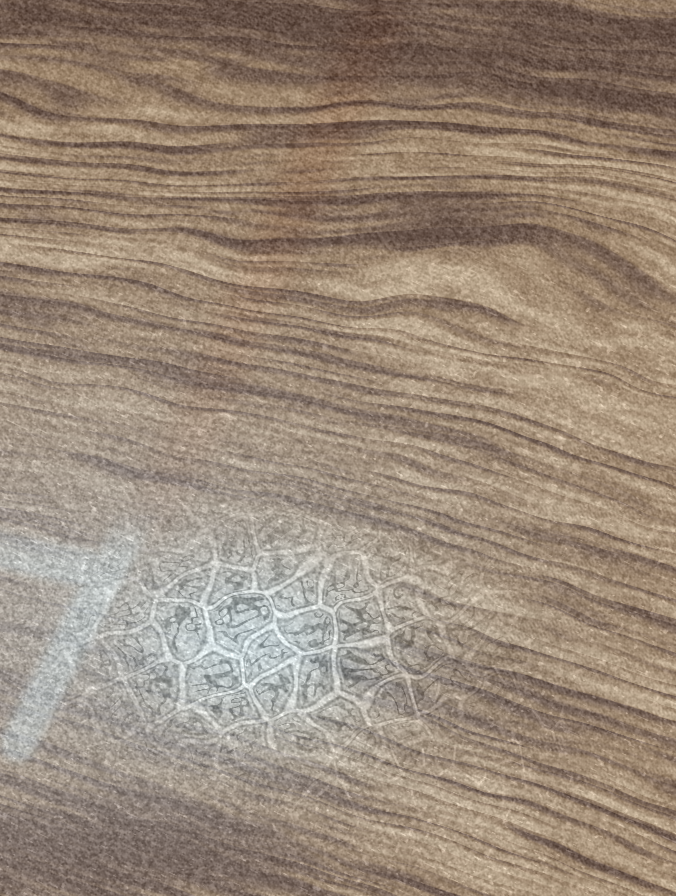
A Shadertoy shader for this texture:

```glsl
// Glossy wood-grain laminate with a cool window glare and embossed crackle.

const vec3 UMBER = vec3(0.39, 0.31, 0.27);
const vec3 BROWN = vec3(0.47, 0.385, 0.33);
const vec3 TAN = vec3(0.61, 0.515, 0.415);
const vec3 HONEY = vec3(0.75, 0.67, 0.565);
const vec3 HAZE = vec3(0.68, 0.68, 0.68);
const vec3 GLARE = vec3(0.80, 0.86, 0.88);

float hash(vec2 p) {
    return fract(sin(dot(p, vec2(127.1, 311.7))) * 43758.545);
}

float noise(vec2 p) {
    vec2 i = floor(p), f = fract(p);
    f = f * f * (3.0 - 2.0 * f);
    float low = mix(hash(i), hash(i + vec2(1, 0)), f.x);
    float high = mix(hash(i + vec2(0, 1)), hash(i + vec2(1, 1)), f.x);
    return mix(low, high, f.y);
}

float fbm(vec2 p) {
    float sum = 0.0, gain = 0.5;
    for (int i = 0; i < 4; i++) {
        sum += gain * noise(p);
        p = p * 2.03 + 17.3;
        gain *= 0.5;
    }
    return sum / 0.9375;
}

vec2 rotate(vec2 p, float angle) {
    float c = cos(angle), s = sin(angle);
    return vec2(c * p.x - s * p.y, s * p.x + c * p.y);
}

float blob(vec2 p, vec2 center, vec2 radius) {
    vec2 q = (p - center) / radius;
    return exp(-dot(q, q));
}

// Soft-edged straight strip from a to b
float strip(vec2 p, vec2 a, vec2 b, float halfWidth, float blur) {
    vec2 ab = b - a;
    float t = clamp(dot(p - a, ab) / dot(ab, ab), 0.0, 1.0);
    return 1.0 - smoothstep(halfWidth - blur, halfWidth + blur, length(p - a - ab * t));
}

// Gap between the two nearest cell centres: zero on the cell borders
float cellGap(vec2 p) {
    vec2 i = floor(p), f = fract(p);
    float near = 9.0, next = 9.0;
    for (int y = -1; y <= 1; y++)
    for (int x = -1; x <= 1; x++) {
        vec2 c = vec2(x, y);
        vec2 jitter = vec2(hash(i + c), hash(i + c + 41.7));
        float d = length(c + 0.15 + 0.7 * jitter - f);
        next = min(next, max(near, d));
        near = min(near, d);
    }
    return next - near;
}

// Height across the grain: slanted more towards the viewer, bent by two arches
float grainHeight(vec2 p) {
    float v = p.y + p.x * mix(0.33, 0.06, p.y);
    v += 0.035 * (fbm(p * vec2(2.5, 4.0)) - 0.5);
    v += 0.009 * (noise(p * vec2(15.0, 26.0)) - 0.5);
    v += 0.050 * blob(p, vec2(0.06, 0.84), vec2(0.26, 0.07));
    return v - 0.05 * blob(p, vec2(0.60, 0.75), vec2(0.22, 0.08));
}

// Growth rings: darken slowly, then stop sharply
float veins(float v, float x, float count, float seed) {
    float ring = v * count + 0.8 * noise(vec2(x * 3.0 + seed, v * count * 0.6));
    float t = fract(ring);
    float line = smoothstep(0.3, 0.86, t) * (1.0 - smoothstep(0.9, 1.0, t));
    float fade = smoothstep(0.25, 0.7, noise(vec2(x * 6.0 + seed, floor(ring) * 5.7)));
    return line * line * fade * (0.4 + 0.6 * hash(vec2(floor(ring), seed)));
}

vec3 woodColor(float tone) {
    vec3 color = mix(UMBER, BROWN, smoothstep(0.0, 0.3, tone));
    color = mix(color, TAN, smoothstep(0.25, 0.58, tone));
    return mix(color, HONEY, smoothstep(0.52, 0.92, tone));
}

void mainImage(out vec4 fragColor, in vec2 fragCoord) {
    vec2 p = fragCoord / iResolution.y;
    float v = grainHeight(p);

    // Wood: broad bands, rings of three sizes, fine fibres
    float tone = 0.73 + 0.70 * (fbm(vec2(p.x * 1.8, v * 14.0)) - 0.5);
    tone -= 0.36 * veins(v, p.x, 19.0, 3.0) + 0.52 * veins(v, p.x, 41.0, 8.0);
    tone -= 0.45 * veins(v, p.x, 78.0, 21.0);
    tone += 0.36 * (noise(vec2(p.x * 24.0, v * 200.0)) - 0.5);
    tone -= 0.36 * smoothstep(0.84, 1.0, p.y + 0.08 * p.x);
    tone -= 0.30 * blob(p, vec2(0.20, 0.82), vec2(0.20, 0.035));
    tone -= 0.32 * blob(p, vec2(0.50, 0.75), vec2(0.13, 0.03));
    tone -= 0.60 * blob(p, vec2(0.13, 0.05), vec2(0.24, 0.06));
    tone -= 0.18 * blob(p, vec2(0.58, 0.23), vec2(0.16, 0.07));
    vec3 color = woodColor(tone);

    // Reflections: ruddy diagonal, grey haze, pale window frame
    float ruddy = strip(p, vec2(0.17, 0.42), vec2(0.42, 0.97), 0.028, 0.022);
    color = mix(color, color * vec3(0.95, 0.87, 0.83), 0.6 * ruddy);
    float haze = blob(p, vec2(0.06, 0.31), vec2(0.46, 0.30));
    color = mix(color, HAZE, 0.66 * haze);
    float frame = strip(p, vec2(0.02, 0.17), vec2(0.16, 0.44), 0.020, 0.010);
    frame = max(frame, strip(p, vec2(-0.05, 0.40), vec2(0.10, 0.365), 0.022, 0.008));
    color = mix(color, GLARE, 0.45 * frame * (1.0 - smoothstep(0.36, 0.45, p.y)));

    // Lamp glare over embossed cells filled with short curls
    float glare = blob(p, vec2(0.28, 0.28), vec2(0.16, 0.11));
    color = mix(color, GLARE, 0.85 * glare);
    float embossed = min(1.0, 1.3 * blob(p, vec2(0.31, 0.28), vec2(0.21, 0.12)));
    vec2 q = p + 0.022 * vec2(noise(p * 34.0), noise(p * 34.0 + 9.0));
    q = rotate(q, -0.35);
    float border = cellGap(q * vec2(17.0, 22.0));
    float ridge = 1.0 - smoothstep(0.04, 0.12, border);
    float groove = smoothstep(0.06, 0.14, border) * (1.0 - smoothstep(0.14, 0.24, border));
    float curl = abs(noise(q * vec2(110.0, 130.0)) - 0.5);
    curl = (1.0 - smoothstep(0.06, 0.16, curl)) * smoothstep(0.2, 0.32, border);
    color += embossed * (0.10 * ridge - 0.14 * groove - 0.20 * curl);

    // Faint embossed dashes spreading to the lower right
    float dash = 1.0 - smoothstep(0.03, 0.10, cellGap(rotate(p, -0.3) * vec2(30.0, 22.0)));
    dash *= smoothstep(0.45, 0.7, noise(p * 45.0));
    color += 0.10 * dash * blob(p, vec2(0.48, 0.17), vec2(0.26, 0.13));

    // Satin speckle, slanted like the grain, with bright glints
    vec2 s = rotate(p, 0.45);
    float speckle = noise(s * vec2(250.0, 400.0)) + noise(rotate(p, 1.1) * 510.0) - 1.0;
    color += speckle * (0.13 + 0.03 * haze);
    float glint = smoothstep(0.78, 0.95, noise(s * vec2(170.0, 330.0) + 31.0));
    color += 0.11 * glint * (1.0 - smoothstep(0.6, 0.9, p.y));
    fragColor = vec4(clamp(color, 0.0, 1.0), 1.0);
}
```
